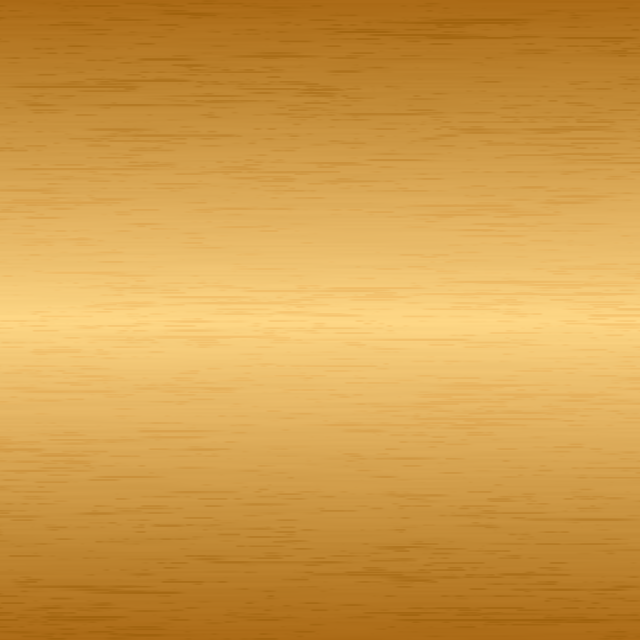
A Shadertoy shader for this texture:

```glsl
const vec3 GLOW_COLOR = vec3(1.0, 0.85, 0.53);
const vec3 LIGHT_GOLD = vec3(0.90, 0.715, 0.395);
const vec3 DEEP_GOLD = vec3(0.755, 0.535, 0.205);
const vec3 EDGE_BRONZE = vec3(0.67, 0.415, 0.085);
const vec3 GRAIN_LIGHT = vec3(0.93, 0.69, 0.34);
const vec3 GRAIN_DARK = vec3(0.59, 0.355, 0.02);
const float BAND_CENTER = 0.5;
const vec2 FINE_GRAIN = vec2(22.0, 270.0);
const vec2 LONG_GRAIN = vec2(7.0, 210.0);
const vec2 PATCH_SCALE = vec2(4.0, 28.0);
const float GRAIN_CUTOFF = 0.66;
const float GRAIN_SOFTNESS = 0.09;

float hash(vec2 p) {
    vec3 q = fract(vec3(p.xyx) * 0.1031);
    q += dot(q, q.yzx + 33.33);
    return fract((q.x + q.y) * q.z);
}

float valueNoise(vec2 p) {
    vec2 cell = floor(p);
    vec2 f = fract(p);
    f = f * f * (3.0 - 2.0 * f);
    float low = mix(hash(cell), hash(cell + vec2(1.0, 0.0)), f.x);
    float high = mix(hash(cell + vec2(0.0, 1.0)), hash(cell + 1.0), f.x);
    return mix(low, high, f.y);
}

// Mirrored sheen, brightest along the middle
vec3 metalGradient(float d) {
    vec3 color = mix(GLOW_COLOR, LIGHT_GOLD, smoothstep(-0.1, 0.28, d) * 0.35
                     + 0.65 * clamp(d / 0.28, 0.0, 1.0));
    color = mix(color, DEEP_GOLD, clamp((d - 0.28) / 0.42, 0.0, 1.0));
    return mix(color, EDGE_BRONZE, clamp((d - 0.7) / 0.3, 0.0, 1.0));
}

// Coverage of thin strokes that break off along their length
float strokes(vec2 uv, vec2 scale, float cutoff, float seed) {
    vec2 p = uv * scale + seed;
    p.x += 40.0 * hash(vec2(floor(p.y), seed));
    // Each row gets its own horizontal offset, fading out at its borders
    float row = floor(p.y);
    float along = valueNoise(vec2(p.x, row * 3.0 + 0.5));
    float detail = valueNoise(vec2(p.x * 3.7, row * 5.0 + 0.5));
    float across = 1.0 - pow(abs(2.0 * fract(p.y) - 1.0), 3.0);
    float n = mix(along, detail, 0.3);
    return smoothstep(cutoff - GRAIN_SOFTNESS, cutoff + GRAIN_SOFTNESS, n) * across;
}

void mainImage(out vec4 fragColor, in vec2 fragCoord) {
    vec2 uv = fragCoord / iResolution.xy;
    float d = 2.0 * abs(uv.y - BAND_CENTER);
    vec3 color = metalGradient(d);

    // Loose patches where strokes gather
    float patches = valueNoise(uv * PATCH_SCALE + 11.0);
    patches = mix(patches, valueNoise(uv * PATCH_SCALE * 2.3 + 47.0), 0.35);
    float cutoff = GRAIN_CUTOFF + 0.3 * (0.5 - patches);

    float fine = strokes(uv, FINE_GRAIN, cutoff, 3.0);
    float coarse = strokes(uv, LONG_GRAIN, cutoff + 0.04, 71.0);
    float grain = max(fine * 0.8, coarse);

    // Grain deepens away from the bright band
    vec3 grainColor = mix(GRAIN_LIGHT, GRAIN_DARK, smoothstep(0.0, 1.0, d));
    grainColor = min(grainColor, color);
    float strength = mix(0.45, 0.62, smoothstep(0.0, 0.6, d));
    color = mix(color, grainColor, grain * strength);

    // Faint hairline variation in the polished surface
    float hairline = valueNoise(uv * vec2(9.0, 330.0)) - 0.5;
    color += hairline * 0.018;

    fragColor = vec4(clamp(color, 0.0, 1.0), 1.0);
}
```
